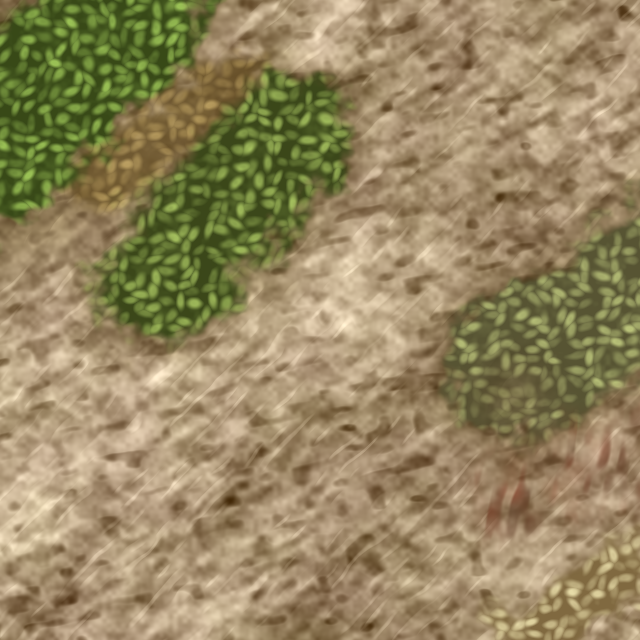
Give the GLSL for this texture, as a WebGL 2 fragment shader.

```glsl
#version 300 es
precision highp float;
// A dry grassy slope with leafy shrubs, seen from above.
// Streaked value noise makes the straw; noisy capsules filled with
// scattered elliptical leaves make the shrubs.
uniform vec2 u_resolution;
out vec4 fragColor;

float hash(vec2 p) {
  vec3 q = fract(p.xyx * vec3(0.1031, 0.1030, 0.0973));
  q += dot(q, q.yzx + 33.33);
  return fract((q.x + q.y) * q.z);
}

float noise(vec2 p) {
  vec2 i = floor(p), f = fract(p);
  f = f * f * (3.0 - 2.0 * f);
  return mix(mix(hash(i), hash(i + vec2(1, 0)), f.x),
             mix(hash(i + vec2(0, 1)), hash(i + vec2(1, 1)), f.x), f.y);
}

float fbm(vec2 p) {
  float sum = 0.0, amp = 0.53;
  for (int i = 0; i < 4; i++) {
    sum += amp * noise(p);
    p = mat2(1.6, 1.2, -1.2, 1.6) * p + 7.3;
    amp *= 0.5;
  }
  return sum;
}

vec2 rotate(vec2 p, float a) {
  float c = cos(a), s = sin(a);
  return vec2(c * p.x + s * p.y, c * p.y - s * p.x);
}

float capsule(vec2 p, vec2 a, vec2 b, float radius) {
  vec2 d = b - a;
  return length(p - a - d * clamp(dot(p - a, d) / dot(d, d), 0.0, 1.0)) - radius;
}

// Brightness of overlapping leaves, one per cell, zero in the gaps
float leaves(vec2 p) {
  vec2 cell = floor(p);
  float light = 0.0;
  for (int y = -1; y <= 1; y++)
  for (int x = -1; x <= 1; x++) {
    vec2 id = cell + vec2(x, y);
    vec2 centre = id + 0.15 + 0.7 * vec2(hash(id), hash(id + 41.7));
    vec2 q = rotate(p - centre, 0.5 + 2.4 * (hash(id + 17.1) - 0.5));
    float cover = smoothstep(0.85, 0.2, length(q * vec2(1.0, 1.8)));
    light = max(light, cover * (0.35 + 0.65 * hash(id + 83.9)));
  }
  return light;
}

vec3 straw(vec2 p) {
  vec2 bent = p + 0.025 * vec2(fbm(p * 9.0), fbm(p * 9.0 + 31.0));
  vec2 along = rotate(bent, 0.55);
  float tone = 0.34 * (fbm(along * vec2(4.0, 9.0)) - 0.5);
  tone += 0.25 * (noise(along * vec2(28.0, 75.0)) - 0.5);
  tone += 0.15 * (noise(rotate(bent, -0.5) * vec2(40.0, 85.0)) - 0.5);
  tone += 0.10 * (noise(p * 135.0) - 0.5);
  // Pale stalks and dark clods
  tone += 0.10 * smoothstep(0.68, 0.95, noise(rotate(bent, 0.8) * vec2(22.0, 120.0)));
  tone -= 0.17 * smoothstep(0.62, 0.92, noise(rotate(bent, 0.2) * vec2(36.0, 62.0) + 9.0));
  // Bleached diagonal track, and browner soil to the lower right
  float track = capsule(p, vec2(-0.05, 0.12), vec2(0.58, 0.58), 0.0);
  tone += 0.06 * smoothstep(0.2, 0.0, track);
  tone += 0.08 * smoothstep(0.12, 0.0, length(p - vec2(0.51, 0.93)));
  tone -= 0.06 * smoothstep(0.35, 0.0, length(p - vec2(0.7, 0.15)));
  vec3 hue = mix(vec3(0.675, 0.575, 0.47), vec3(0.675, 0.60, 0.455), fbm(p * 14.0 + 5.0));
  return hue + tone * vec3(1.0, 1.04, 1.04);
}

void main() {
  vec2 p = gl_FragCoord.xy / u_resolution;
  vec3 col = straw(p);

  // Ragged outlines of the shrubs
  float ragged = 0.09 * (fbm(p * 17.0) - 0.5) + 0.025 * (noise(p * 60.0) - 0.5);
  float upper = capsule(p, vec2(-0.05, 0.76), vec2(0.20, 0.99), 0.13) + ragged;
  float dry = capsule(p, vec2(0.16, 0.73), vec2(0.36, 0.87), 0.06) + ragged;
  float middle = capsule(p, vec2(0.24, 0.56), vec2(0.45, 0.79), 0.095) + ragged;
  float right = capsule(p, vec2(0.83, 0.43), vec2(1.06, 0.60), 0.115) + ragged;
  float pale = capsule(p, vec2(0.81, 0.0), vec2(0.98, 0.11), 0.045) + ragged;

  // Leaf light, with clumps and fine grain
  vec2 warped = p + 0.012 * vec2(noise(p * 24.0), noise(p * 24.0 + 19.0));
  float light = leaves(warped * 46.0) + 0.5 * (fbm(p * 22.0 + 3.0) - 0.5)
              + 0.2 * (noise(p * 120.0) - 0.5);
  light = clamp(light, 0.0, 1.1);

  // Soft shade and litter under the shrubs
  float shade = min(min(upper, middle), right);
  float litter = smoothstep(0.07, -0.03, shade);
  litter = max(litter, 0.8 * smoothstep(0.12, 0.0, capsule(p, vec2(0.02, 0.64), vec2(0.15, 0.68), 0.0)));
  col = mix(col, col * vec3(0.74, 0.70, 0.60), litter);

  // Foliage, from the withered strip to the greyer right-hand shrub
  vec3 withered = mix(vec3(0.40, 0.31, 0.15), vec3(0.70, 0.59, 0.34), light);
  vec3 green = mix(vec3(0.23, 0.28, 0.10), vec3(0.60, 0.70, 0.34), light);
  vec3 greyGreen = mix(vec3(0.34, 0.33, 0.20), vec3(0.69, 0.72, 0.45), light);
  vec3 cream = mix(vec3(0.50, 0.41, 0.25), vec3(0.87, 0.82, 0.62), light);
  col = mix(col, withered, 0.85 * smoothstep(0.025, -0.03, dry));
  col = mix(col, green * vec3(0.95, 1.02, 0.92), smoothstep(0.015, -0.02, upper));
  col = mix(col, green, smoothstep(0.022, -0.02, middle));
  float bare = smoothstep(0.12, 0.0, length(p - vec2(0.80, 0.38)));
  col = mix(col, greyGreen * (1.0 - 0.12 * bare), smoothstep(0.015, -0.02, right) * (1.0 - 0.45 * bare));

  // Rusty upright twigs below the right-hand shrub
  float twigArea = smoothstep(0.06, -0.06, capsule(p, vec2(0.80, 0.22), vec2(0.97, 0.29), 0.05) + ragged);
  float twigs = smoothstep(0.4, 0.8, noise(rotate(warped, -0.15) * vec2(75.0, 26.0)));
  vec3 rust = mix(vec3(0.36, 0.25, 0.16), vec3(0.52, 0.25, 0.16), noise(p * 30.0 + 8.0));
  col = mix(col, rust, twigArea * (0.25 + 0.55 * twigs));
  col = mix(col, cream, smoothstep(0.02, -0.02, pale));

  fragColor = vec4(clamp(col, 0.0, 1.0), 1.0);
}
```
